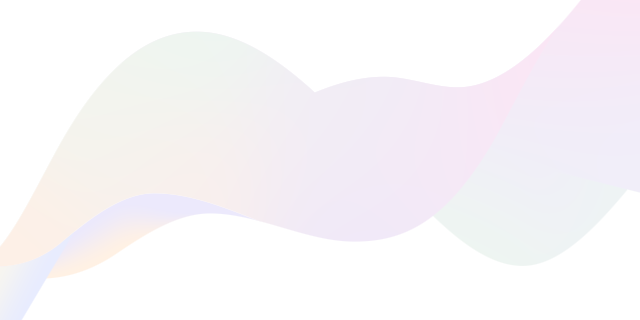
This background is drawn by a Shadertoy shader. Its source:

```glsl
// Pale pastel silk ribbons waving across a white ground.
// Ribbon edges are smooth cubic arcs y(x); each fill is a soft blend of
// colour glows. The layers are painted from back to front.

// Cubic from knot a to knot b (x, y, slope), extended by straight lines.
float arc(float x, vec3 a, vec3 b) {
    float span = b.x - a.x;
    float t = clamp((x - a.x) / span, 0.0, 1.0);
    float s = 1.0 - t;
    float y = mix(a.y, b.y, t * t * (3.0 - 2.0 * t))
            + span * t * s * (a.z * s - b.z * t);
    return y + a.z * min(x - a.x, 0.0) + b.z * max(x - b.x, 0.0);
}

// Edge of the green wave: one tall crest, then a deep trough.
float greenEdge(float x) {
    vec3 rise = vec3(0.195, 0.5625, 1.75), crest = vec3(0.615, 0.901, 0.0);
    vec3 fall = vec3(1.172, 0.518, -1.1), trough = vec3(1.633, 0.169, 0.0);
    if (x < rise.x) return arc(x, vec3(0.0, 0.229, 1.2), rise);
    if (x < crest.x) return arc(x, rise, crest);
    if (x < fall.x) return arc(x, crest, fall);
    if (x < trough.x) return arc(x, fall, trough);
    return arc(x, trough, vec3(1.958, 0.404, 1.2));
}

// Upper edge of the lilac ribbon, climbing out at the top right.
float lilacTop(float x) {
    vec3 crest = vec3(1.2, 0.76, 0.0), dip = vec3(1.43, 0.727, 0.0);
    if (x < crest.x) return arc(x, vec3(0.781, 0.609, 0.55), crest);
    if (x < dip.x) return arc(x, crest, dip);
    return arc(x, dip, vec3(1.815, 1.0, 1.25));
}

// Lower edge of the lilac ribbon and of the fold at its left.
float lilacBottom(float x) {
    vec3 rise = vec3(0.365, 0.208, 0.68), crest = vec3(0.656, 0.333, 0.0);
    vec3 trough = vec3(1.107, 0.245, 0.0), climb = vec3(1.354, 0.326, 0.78);
    vec3 steep = vec3(1.5625, 0.596, 1.85);
    if (x < rise.x) return arc(x, vec3(0.146, 0.13, 0.05), rise);
    if (x < crest.x) return arc(x, rise, crest);
    if (x < trough.x) return arc(x, crest, trough);
    if (x < climb.x) return arc(x, trough, climb);
    if (x < steep.x) return arc(x, climb, steep);
    return arc(x, steep, vec3(1.706, 0.857, 1.6));
}

// Crease where the ribbon folds over at the left.
float foldEdge(float x) {
    vec3 rise = vec3(0.195, 0.245, 0.85), crest = vec3(0.482, 0.396, 0.0);
    if (x < rise.x) return arc(x, vec3(0.0, 0.167, 0.05), rise);
    if (x < crest.x) return arc(x, rise, crest);
    return arc(x, crest, vec3(0.807, 0.31, -0.4));
}

// Antialiased coverage of the side where d is positive.
float cover(float d) {
    return clamp(0.5 + d / max(fwidth(d), 1e-5), 0.0, 1.0);
}

// Adds a colour glow to a weighted sum.
void glow(inout vec4 sum, vec2 offset, vec3 colour) {
    sum += vec4(colour, 1.0) * exp(-14.0 * dot(offset, offset));
}

vec3 bodyColour(vec2 p) {
    vec4 sum = vec4(0.0);
    glow(sum, p - vec2(0.60, 0.90), vec3(0.929, 0.965, 0.945));
    glow(sum, p - vec2(0.35, 0.65), vec3(0.953, 0.957, 0.933));
    glow(sum, p - vec2(0.03, 0.22), vec3(0.992, 0.941, 0.906));
    glow(sum, p - vec2(0.60, 0.42), vec3(0.980, 0.937, 0.925));
    glow(sum, p - vec2(1.00, 0.58), vec3(0.953, 0.933, 0.957));
    glow(sum, p - vec2(1.20, 0.74), vec3(0.937, 0.929, 0.965));
    glow(sum, p - vec2(1.33, 0.52), vec3(0.965, 0.910, 0.965));
    glow(sum, p - vec2(1.10, 0.27), vec3(0.937, 0.910, 0.976));
    glow(sum, p - vec2(1.62, 0.76), vec3(0.984, 0.902, 0.961));
    return sum.rgb / sum.a;
}

vec3 tailColour(vec2 p) {
    vec4 sum = vec4(0.0);
    glow(sum, p - vec2(1.85, 1.00), vec3(0.992, 0.898, 0.957));
    glow(sum, p - vec2(1.72, 0.80), vec3(0.965, 0.914, 0.965));
    glow(sum, p - vec2(1.88, 0.66), vec3(0.945, 0.925, 0.973));
    glow(sum, p - vec2(1.70, 0.54), vec3(0.937, 0.933, 0.976));
    glow(sum, p - vec2(1.97, 0.44), vec3(0.945, 0.937, 0.984));
    glow(sum, p - vec2(1.60, 0.25), vec3(0.933, 0.965, 0.941));
    return sum.rgb / sum.a;
}

void mainImage(out vec4 fragColor, in vec2 fragCoord) {
    vec2 p = fragCoord / iResolution.xy * vec2(2.0, 1.0);
    float green = greenEdge(p.x), bottom = lilacBottom(p.x), fold = foldEdge(p.x);
    float top = p.x < 0.8 ? green : max(green, lilacTop(p.x));
    // Past the trough the green wave rises above the lilac top, so cap it.
    if (p.x > 1.3) top = lilacTop(p.x);
    float hem = 0.398 + 0.25 * (2.0 - p.x);
    vec3 colour = vec3(1.0);

    // Underside of the fold: peach below, lavender along the crease
    float lift = (p.y - bottom) / max(fold - bottom, 0.01);
    float lavender = smoothstep(0.0, 1.0, lift + smoothstep(0.35, 0.7, p.x));
    vec3 underside = mix(vec3(1.0, 0.945, 0.894), vec3(0.925, 0.914, 0.988), lavender);
    colour = mix(colour, underside, cover(p.y - bottom) * cover(fold - p.y));

    // Blue strip leaving at the lower left
    float blue = smoothstep(-0.02, 0.16, p.x + 0.5 * (0.17 - p.y));
    vec3 strip = mix(vec3(0.973, 0.965, 0.937), vec3(0.910, 0.925, 0.996), blue);
    colour = mix(colour, strip, cover(p.y - 1.68 * (p.x - 0.068)) * cover(fold - p.y));

    // Tail at the right, with a mint tint below its hem
    vec3 mint = vec3(0.925, 0.965, 0.945);
    vec3 tail = mix(tailColour(p), mint, 0.6 * cover(hem - p.y) * smoothstep(1.65, 1.95, p.x));
    colour = mix(colour, tail, cover(p.y - min(green, hem)) * cover(top - p.y));

    // Main ribbon in front
    float lower = p.x < 0.807 ? fold : bottom;
    colour = mix(colour, bodyColour(p), cover(p.y - lower) * cover(top - p.y));
    fragColor = vec4(colour, 1.0);
}
```
